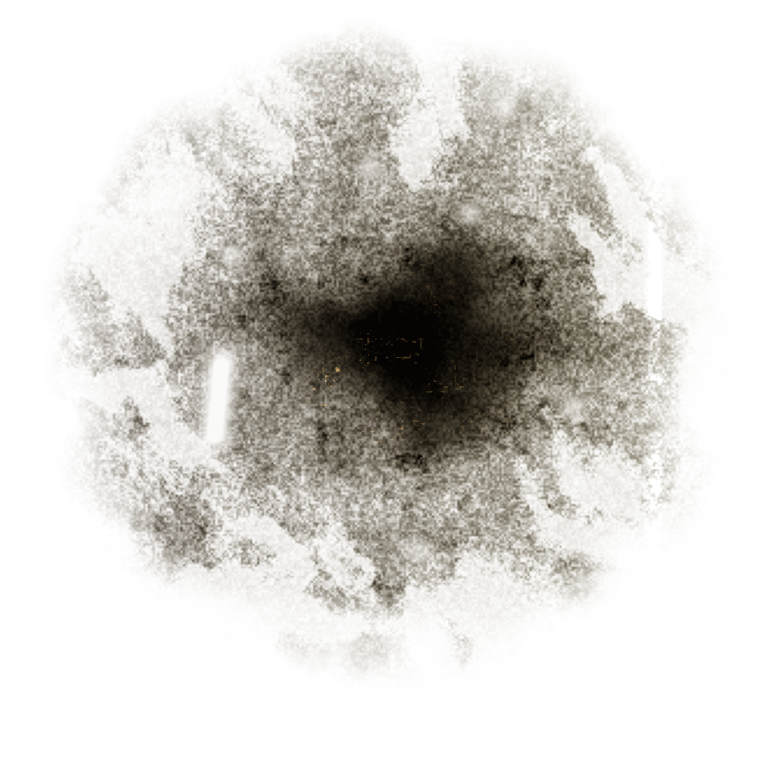
Reproduce this background procedurally as a WebGL 1 fragment shader.

```glsl
precision highp float;
// A weathered round stain on white: a burnt dark core, grey-brown grit and
// pale flaking patches. Soft blobs set the layout, warped fractal noise frays
// their edges, and fine value noise adds the grain.
uniform vec2 u_resolution;

float hash(vec2 p) {
  vec3 q = fract(p.xyx * vec3(0.1031, 0.103, 0.0973));
  q += dot(q, q.yzx + 33.33);
  return fract((q.x + q.y) * q.z);
}

float noise(vec2 p) {
  vec2 i = floor(p), f = fract(p);
  f = f * f * (3.0 - 2.0 * f);
  return mix(mix(hash(i), hash(i + vec2(1.0, 0.0)), f.x),
             mix(hash(i + vec2(0.0, 1.0)), hash(i + 1.0), f.x), f.y);
}

float fbm(vec2 p) {
  float sum = 0.0, gain = 0.5;
  for (int i = 0; i < 5; i++) {
    sum += gain * noise(p);
    p = mat2(1.6, 1.2, -1.2, 1.6) * p + 7.3;
    gain *= 0.5;
  }
  return sum / 0.97;
}

// Soft elliptical spot: 1 at its centre, fading outward
float blob(vec2 p, vec2 centre, vec2 radius) {
  vec2 q = (p - centre) / radius;
  return exp(-dot(q, q));
}

// Large areas where the surface has flaked to white
float flakedAreas(vec2 p) {
  float a = blob(p, vec2(0.36, 0.83), vec2(0.08, 0.10));
  a += blob(p, vec2(0.565, 0.85), vec2(0.045, 0.10));
  a += blob(p, vec2(0.20, 0.71), vec2(0.08, 0.10));
  a += blob(p, vec2(0.17, 0.47), vec2(0.11, 0.13));
  a += blob(p, vec2(0.81, 0.69), vec2(0.09, 0.10));
  a += blob(p, vec2(0.92, 0.52), vec2(0.06, 0.14));
  a += blob(p, vec2(0.79, 0.33), vec2(0.11, 0.09));
  a += blob(p, vec2(0.37, 0.25), vec2(0.08, 0.08));
  a += blob(p, vec2(0.22, 0.23), vec2(0.11, 0.09));
  a += blob(p, vec2(0.60, 0.20), vec2(0.13, 0.08));
  return min(a, 1.0);
}

// Small blurred white lights
float glows(vec2 p) {
  vec2 r = vec2(0.017);
  float g = blob(p, vec2(0.482, 0.781), r) + blob(p, vec2(0.612, 0.721), r);
  g += blob(p, vec2(0.745, 0.469), r) + blob(p, vec2(0.658, 0.863), r);
  g += blob(p, vec2(0.544, 0.284), r) + blob(p, vec2(0.293, 0.793), r);
  g += blob(p, vec2(0.297, 0.667), r);
  // Upright bar left of the core
  vec2 bar = p - vec2(0.284, 0.479);
  bar.x -= 0.1 * bar.y;
  bar.y -= clamp(bar.y, -0.045, 0.045);
  return min(0.65 * g + 1.2 * exp(-dot(bar, bar) / 0.0004), 1.0);
}

void main() {
  vec2 uv = gl_FragCoord.xy / u_resolution;
  vec2 warp = vec2(fbm(uv * 9.0), fbm(uv * 9.0 + 31.0)) - 0.5;
  vec2 p = uv + 0.10 * warp;

  // Round extent with a frayed, misty edge
  float reach = length((uv - vec2(0.508, 0.54)) / vec2(0.465, 0.44));
  float frayed = reach + 0.35 * (fbm(uv * 11.0 + 5.0) - 0.5);
  float cover = (1.0 - smoothstep(0.66, 1.02, frayed)) * (1.0 - smoothstep(0.82, 1.03, reach));

  // Burnt core and its side lobes
  float core = blob(p, vec2(0.535, 0.55), vec2(0.125, 0.115));
  float lobes = blob(p, vec2(0.38, 0.56), vec2(0.07, 0.08));
  lobes += 0.8 * blob(p, vec2(0.60, 0.64), vec2(0.06, 0.06));
  lobes += 0.7 * blob(p, vec2(0.68, 0.56), vec2(0.07, 0.05));
  lobes += 0.5 * blob(p, vec2(0.59, 0.46), vec2(0.06, 0.05));
  float halo = blob(p, vec2(0.50, 0.56), vec2(0.25, 0.22));
  float tone = 0.74 - 0.27 * halo - 0.52 * core - 0.20 * lobes;

  // Mottling, vertical streaks, grain and dark pits
  float light = smoothstep(0.0, 0.45, tone);
  float mottle = fbm(uv * 20.0 + 3.0) - 0.5;
  float streak = noise(uv * vec2(70.0, 4.0)) - 0.5;
  float grain = 0.6 * noise(uv * 330.0) + 0.4 * noise(uv * 170.0 + 9.0) - 0.5;
  tone += (0.15 + 0.85 * light) * (0.40 * mottle + 0.05 * streak + 0.55 * grain);
  tone -= 0.22 * light * smoothstep(0.62, 0.78, fbm(uv * 38.0 + 17.0));

  // Flakes torn by slanted noise
  vec2 slant = mat2(0.8, -0.5, 0.6, 0.85) * uv;
  float torn = fbm(slant * vec2(26.0, 15.0) + 3.0 * warp) - 0.5;
  float flake = 0.68 * flakedAreas(uv + 0.06 * warp) + 0.16 * smoothstep(0.4, 0.8, reach);
  flake = smoothstep(0.30, 0.72, flake + 1.5 * torn + 0.25 * grain) * (1.0 - 0.9 * halo * halo);
  tone = mix(tone, 0.96 + 0.08 * grain, 0.93 * flake);

  // Faint upright seam on the right
  float seam = smoothstep(0.835, 0.855, uv.x) * (1.0 - smoothstep(0.858, 0.864, uv.x));
  tone += 0.12 * seam * smoothstep(0.15, 0.3, uv.y) * (1.0 - smoothstep(0.7, 0.85, uv.y));
  tone = mix(tone, 0.98, glows(uv));
  tone = mix(1.0, clamp(tone, 0.015, 1.0), cover);

  // Warm grey tint, yellower to the right, with ochre specks in the dark
  vec3 colour = pow(vec3(tone), vec3(0.93, 1.0, mix(1.10, 1.22, uv.x)));
  float speck = smoothstep(0.76, 0.95, noise(uv * 290.0 + 41.0)) * smoothstep(0.4, 0.65, fbm(uv * 24.0 + 8.0));
  float ember = 0.5 * core + blob(p, vec2(0.465, 0.48), vec2(0.05, 0.05));
  colour += vec3(0.50, 0.36, 0.18) * speck * ember;
  gl_FragColor = vec4(min(colour, 1.0), 1.0);
}
```
